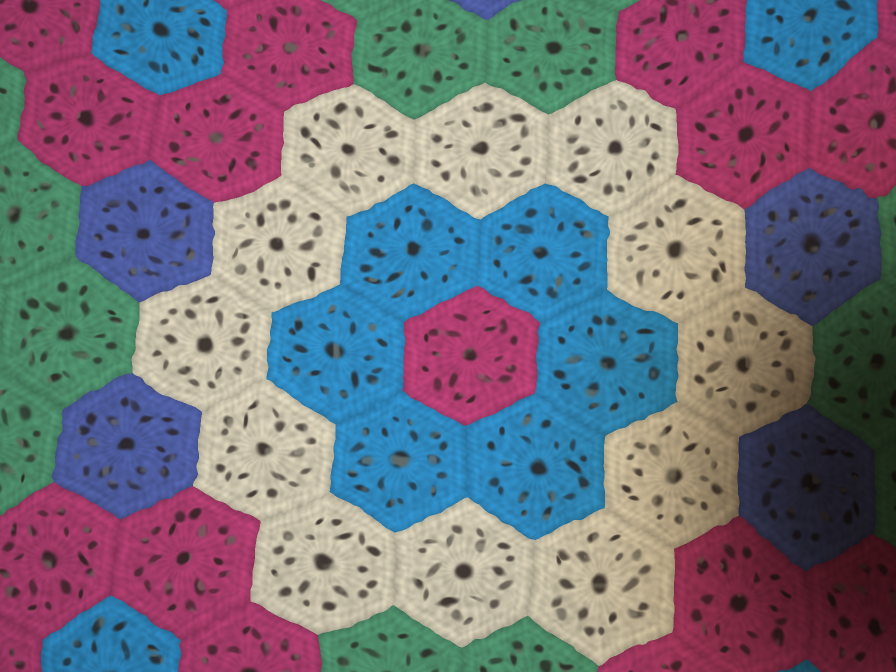
This pattern is drawn by a Shadertoy shader. Its source:

```glsl
// A crocheted blanket of hexagon motifs, grouped by colour into rings and flowers.
// A slightly sheared hex lattice picks each motif; holes, stitches and seams
// are drawn in its local frame, then a soft shadow falls over the lower right.

const float TAU = 6.2831853;
const vec3 PINK = vec3(0.68, 0.24, 0.43);
const vec3 BLUE = vec3(0.18, 0.53, 0.74);
const vec3 CREAM = vec3(0.80, 0.77, 0.68);
const vec3 GREEN = vec3(0.31, 0.57, 0.43);
const vec3 VIOLET = vec3(0.31, 0.37, 0.64);

float hash(vec2 p) {
    return fract(sin(dot(p, vec2(127.1, 311.7))) * 43758.5453);
}

float noise(vec2 p) {
    vec2 i = floor(p), f = fract(p);
    f = f * f * (3.0 - 2.0 * f);
    return mix(mix(hash(i), hash(i + vec2(1, 0)), f.x),
               mix(hash(i + vec2(0, 1)), hash(i + vec2(1, 1)), f.x), f.y);
}

// Steps between motifs; q holds the column (in halves) and the row
float hexSteps(vec2 q) {
    q = abs(q);
    return max(q.y, q.x + 0.5 * q.y);
}

// Yarn colour: rings about the middle, then mirrored flowers around it
vec3 yarnColor(vec2 id) {
    vec2 q = abs(id);
    float ring = hexSteps(q), flower = hexSteps(q - vec2(2.5, 3.0));
    if (ring < 0.5) return PINK;
    if (ring < 1.5) return BLUE;
    if (ring < 2.5) return CREAM;
    if (flower < 0.5) return BLUE;
    if (flower < 1.5) return PINK;
    if (distance(q, vec2(2.5, 1.0)) < 0.1 || distance(q, vec2(0.0, 4.0)) < 0.1) return VIOLET;
    return GREEN;
}

// Openwork: a round eye, six inner slits and twelve uneven outer holes
float holeMask(vec2 p, vec2 id) {
    float eye = length(p) / (0.050 + 0.02 * hash(id));
    float mask = 1.0 - smoothstep(0.6, 1.35, eye);
    for (int k = 0; k < 18; k++) {
        float n = float(k), outer = step(0.5, mod(n, 3.0));
        float h = hash(id * 3.7 + n), g = hash(id * 5.3 - n);
        float a = n * TAU / 18.0 + 0.2 * (h - 0.5);
        vec2 dir = vec2(cos(a), sin(a));
        vec2 local = vec2(dot(p, dir), dot(p, vec2(-dir.y, dir.x)));
        local.x -= mix(0.245, 0.345, outer) + 0.04 * (g - 0.5);
        local.y += local.x * (g - 0.5) * 1.6;
        vec2 size = mix(vec2(0.046, 0.030), vec2(0.036, 0.033), outer) * (0.7 + 0.55 * h);
        float hole = 1.0 - smoothstep(0.5, 1.45, length(local / size));
        mask = max(mask, hole * (0.65 + 0.35 * g));
    }
    return mask;
}

vec3 blanket(vec2 uv) {
    // Undo the uneven stretch of the cloth
    vec2 p = uv - vec2(0.703, 0.470);
    p.y = (p.y - 0.04 * p.x * p.x + 0.09 * p.y * p.y) / (1.0 + 0.35 * p.x * p.x + 0.12 * p.x);
    p.x /= 1.015 - 0.08 * p.y;
    p += 0.012 * (vec2(noise(uv * 13.0), noise(uv * 13.0 + 40.0)) - 0.5);
    p += 0.005 * (vec2(noise(uv * 75.0), noise(uv * 75.0 + 9.0)) - 0.5);

    // Sheared lattice to regular hexagons of unit spacing
    vec2 axial = inverse(mat2(0.198, -0.007, 0.106, 0.153)) * p;
    vec2 h = vec2(axial.x + 0.5 * axial.y, 0.866 * axial.y);
    vec2 s = vec2(1.0, 1.732);
    vec2 even = mod(h + 0.5 * s, s) - 0.5 * s;
    vec2 odd = mod(h, s) - 0.5 * s;
    vec2 c = dot(even, even) < dot(odd, odd) ? even : odd;
    vec2 id = round((h - c) / vec2(0.5, 0.866)) * vec2(0.5, 1.0);

    // Hexagon distance (0.5 at the seam) and position along the nearest side
    float sector = round(atan(c.y, c.x) / (TAU / 6.0)) * TAU / 6.0;
    vec2 axis = vec2(cos(sector), sin(sector));
    float edge = dot(c, axis);
    float along = dot(c, vec2(-axis.y, axis.x));
    float radius = length(c), angle = atan(c.y, c.x);

    // Border rows of slanted stitches, radial spokes inside
    float border = smoothstep(0.35, 0.39, edge);
    float rows = sin(edge * 105.0) * 0.5 + sin(along * 105.0 + edge * 45.0) * 0.5;
    float spokes = sin(angle * 24.0 + 2.0 * noise(c * 12.0)) * smoothstep(0.06, 0.16, radius);
    float stitch = mix(spokes * 0.6 + 0.4 * sin(radius * 70.0), rows, border);
    float fuzz = noise(uv * 110.0) - 0.5 + 0.3 * (noise(uv * 250.0) - 0.5);
    float light = 0.99 + 0.055 * stitch + 0.13 * fuzz;
    light -= 0.13 * smoothstep(0.465, 0.5, edge);
    light += 0.04 * smoothstep(0.40, 0.45, edge) * (1.0 - smoothstep(0.45, 0.48, edge));
    vec3 col = yarnColor(id) * light;

    // Dark floor with grey glints seen through the holes
    vec3 floorColor = mix(vec3(0.16, 0.13, 0.12), vec3(0.40, 0.39, 0.35),
                          smoothstep(0.55, 0.85, noise(uv * 70.0 + 5.0)));
    col = mix(col, floorColor, 0.86 * holeMask(c, id));

    // Lower right shadow with a warm rim, and dim corners
    float reach = length((uv - vec2(1.36, 0.28)) * vec2(1.0, 0.85));
    col *= mix(vec3(0.40, 0.34, 0.30), vec3(1.0), smoothstep(0.10, 0.45, reach));
    col *= mix(vec3(0.97, 0.91, 0.82), vec3(1.0), smoothstep(0.3, 0.65, reach));
    vec2 away = uv - vec2(0.62, 0.55);
    return col * (1.03 - 0.26 * dot(away, away));
}

void mainImage(out vec4 fragColor, in vec2 fragCoord) {
    // Four samples per pixel smooth the colour seams
    vec3 sum = vec3(0.0);
    for (int k = 0; k < 4; k++) {
        vec2 offset = vec2(k & 1, k >> 1) * 0.5 - 0.25;
        sum += blanket((fragCoord + offset) / iResolution.y);
    }
    fragColor = vec4(sum * 0.25, 1.0);
}
```
